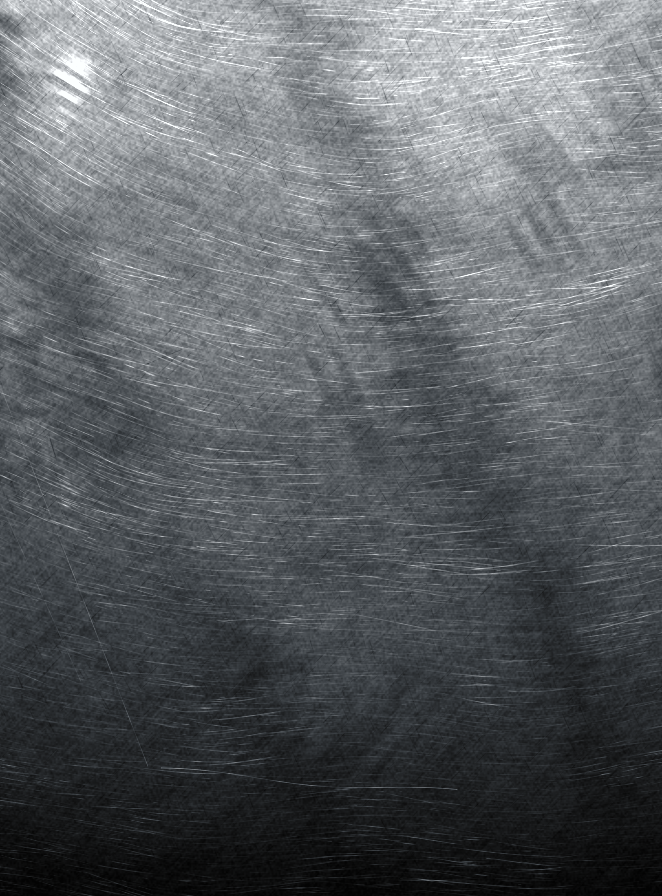
Reproduce this texture procedurally as a WebGL 1 fragment shader.

```glsl
precision highp float;
uniform vec2 u_resolution;

#define LAYERS 15
#define SCRATCH_GAIN 0.62
#define GRAIN_GAIN 0.40
#define BAND_DEPTH 0.30
#define SWIRL_DEPTH 0.20
#define BOWL_CENTER 0.45
#define TINT vec3(-0.020, 0.003, 0.024)

float hash(vec2 p) {
  vec3 q = fract(p.xyx * vec3(0.1031, 0.1030, 0.0973));
  q += dot(q, q.yzx + 33.33);
  return fract((q.x + q.y) * q.z);
}

float noise(vec2 p) {
  vec2 i = floor(p), f = fract(p);
  f = f * f * (3.0 - 2.0 * f);
  return mix(mix(hash(i), hash(i + vec2(1, 0)), f.x),
             mix(hash(i + vec2(0, 1)), hash(i + vec2(1, 1)), f.x), f.y);
}

float fbm(vec2 p) {
  return 0.55 * noise(p) + 0.3 * noise(p * 2.1 + 7.0) + 0.15 * noise(p * 4.3 + 19.0);
}

vec2 rotate(vec2 p, float a) {
  return vec2(cos(a) * p.x + sin(a) * p.y, cos(a) * p.y - sin(a) * p.x);
}

float hairline(float d, float halfWidth, float px) {
  return clamp((halfWidth - d) / px + 0.5, 0.0, 1.0);
}

// One tapered, broken scratch in each cell of a staggered grid
float scratches(vec2 q, vec2 size, float seed, float px) {
  float row = floor(q.y / size.y);
  q.x += size.x * hash(vec2(row, seed + 3.0));
  vec2 id = vec2(floor(q.x / size.x), row);
  vec2 f = q - (id + 0.5) * size;
  vec2 key = id + seed * 17.0;
  float r = hash(key + 0.37);
  float reach = size.x * mix(0.1, 0.48, r * r);
  float offset = (hash(key + 5.1) - 0.5) * size.y * 0.45;
  float tilt = (hash(key + 9.7) - 0.5) * 0.08;
  float d = abs(f.y - offset - tilt * f.x - 0.12 * f.x * f.x);
  float taper = 1.0 - smoothstep(reach * 0.4, reach, abs(f.x));
  float broken = 0.35 + 1.1 * noise(vec2(q.x * 190.0, row + seed * 5.0));
  float strength = pow(hash(key + 13.3), 3.2);
  return hairline(d, mix(0.0, 0.0005, r), px) * taper * broken * strength;
}

// A single long scratch, broken up along its length
float longScratch(vec2 p, vec2 a, vec2 b, float px) {
  vec2 v = b - a;
  float t = clamp(dot(p - a, v) / dot(v, v), 0.0, 1.0);
  float d = length(p - a - v * t);
  return hairline(d, 0.0003, px) * (0.2 + 0.8 * noise(vec2(t * 22.0, a.x * 50.0)));
}

float glow(vec2 p, vec2 center, vec2 radius) {
  vec2 d = (p - center) / radius;
  return exp(-dot(d, d));
}

void main() {
  vec2 uv = gl_FragCoord.xy / u_resolution;
  vec2 p = gl_FragCoord.xy / u_resolution.y;
  float px = 1.0 / u_resolution.y;

  // Brushing direction: steep at the upper left, nearly level at the right
  float fromCenter = p.x - BOWL_CENTER;
  float curve = fromCenter < 0.0 ? mix(0.15, 0.75, uv.y) : mix(-0.1, 0.5, uv.y);
  vec2 brushed = vec2(p.x, p.y - curve * fromCenter * fromCenter
                     + 0.035 * noise(p * vec2(5.0, 6.0)));
  vec2 cross = rotate(p + 0.02 * noise(p * 6.0), 0.8);
  vec2 steep = rotate(p + 0.02 * noise(p * 5.0 + 9.0), -1.15);

  // Light falling off downward, with soft reflections near the top
  float light = 0.035 + 0.67 * uv.y - 0.01 * uv.y * uv.y;
  light += 0.17 * glow(uv, vec2(0.72, 0.88), vec2(0.2, 0.14));
  light += 0.13 * glow(uv, vec2(0.5, 1.02), vec2(0.4, 0.06));
  light += 0.10 * glow(uv, vec2(0.08, 0.92), vec2(0.14, 0.12));
  light += 0.05 * glow(uv, vec2(0.5, 0.28), vec2(0.3, 0.18));
  light *= 0.87 + 0.3 * fbm(brushed * vec2(5.0, 16.0));

  // Slanting dark reflections with ragged sides
  float slant = (uv.x + 0.6 * uv.y) * 2.0 + 0.45 * (fbm(p * 7.0) - 0.5)
              + 0.16 * (noise(brushed * vec2(9.0, 130.0)) - 0.5);
  float band = 1.0 - smoothstep(0.0, 0.23, abs(fract(slant + 0.5) - 0.5));
  light *= 1.0 - BAND_DEPTH * band * (0.4 + 0.8 * noise(p * 5.0 + 31.0));

  // Faint polishing arcs
  vec2 arm = p - vec2(0.05, 0.42);
  float arcs = noise(vec2(length(arm) * 75.0, atan(arm.y, arm.x) * 6.0));
  float arcMask = smoothstep(0.4, 0.7, fbm(p * 5.0 + 50.0));
  light *= 1.0 - SWIRL_DEPTH * arcMask * smoothstep(0.35, 0.85, arcs);
  light -= 0.14 * smoothstep(0.62, 1.05, light);

  // Fine brushed, crossing and speckled grain
  float grain = 0.34 * noise(brushed * vec2(60.0, 490.0))
              + 0.34 * noise(cross * vec2(45.0, 430.0))
              + 0.22 * noise(steep * vec2(45.0, 400.0))
              + 0.50 * noise(p * 490.0) - 0.70;
  float value = light + GRAIN_GAIN * grain * (0.13 + light);

  // Bright scratches at slightly varied angles, gathered in drifts
  float marks = 0.0;
  for (int i = 0; i < LAYERS; i++) {
    float seed = float(i) + 1.0;
    vec2 q = brushed;
    q.y += (hash(vec2(seed, 4.0)) - 0.5) * 0.22 * fromCenter + seed * 0.0037;
    marks += scratches(q, vec2(0.05 + 0.008 * seed, 0.0095), seed, px);
  }
  marks += 1.2 * scratches(brushed, vec2(0.022, 0.010), 23.0, px);
  float drift = 0.45 + 1.1 * smoothstep(0.3, 0.72, fbm(brushed * vec2(7.0, 18.0) + 80.0));
  value += SCRATCH_GAIN * marks * drift * (0.2 + 0.55 * light);

  // Dark scratches running across the brushing
  float shadows = 0.0;
  for (int i = 0; i < 3; i++) {
    float seed = 41.0 + float(i);
    shadows += scratches(cross + seed * 0.013, vec2(0.05, 0.007), seed, px);
    shadows += scratches(steep + seed * 0.013, vec2(0.045, 0.008), seed + 9.0, px);
  }
  value -= 0.25 * shadows * light;

  // Ragged glint broken by the brushing
  vec2 ragged = p + 0.05 * (vec2(fbm(p * 25.0), fbm(p * 25.0 + 40.0)) - 0.5);
  float glint = glow(ragged, vec2(0.07, 0.9), vec2(0.022, 0.032));
  value += 0.6 * glint * smoothstep(0.4, 0.7, noise(brushed * vec2(25.0, 160.0)));

  // Stray long scratches
  value += 0.24 * longScratch(p, vec2(0.0, 0.57), vec2(0.165, 0.145), px);
  value += 0.13 * longScratch(p, vec2(0.0, 0.44), vec2(0.09, 0.24), px);
  float sag = 0.004 * sin(p.x * 22.0);
  value += 0.6 * longScratch(p + vec2(0.0, sag), vec2(0.18, 0.14), vec2(0.51, 0.115), px);
  value -= 0.25 * longScratch(p, vec2(0.155, 0.59), vec2(0.215, 0.615), px);

  value = clamp(value - 0.01, 0.012, 1.0);
  vec3 color = value + TINT * smoothstep(0.0, 0.3, value) * (1.0 - 0.5 * value);
  gl_FragColor = vec4(clamp(color, 0.0, 1.0), 1.0);
}
```
